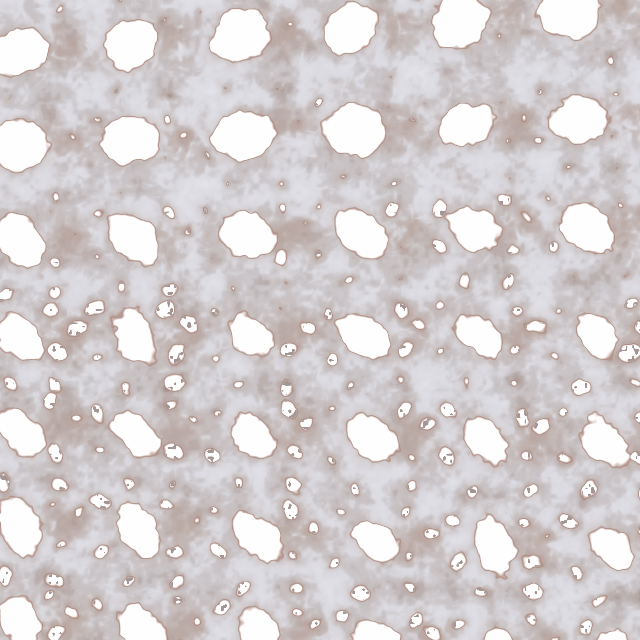
This texture is drawn by a Shadertoy shader. Its source:

```glsl
// Fluffy openwork knit: a skewed lattice of ragged eyelets with small gaps and fuzzy yarn.
const vec3 LIGHT = vec3(0.86, 0.86, 0.885);
const vec3 MID   = vec3(0.79, 0.77, 0.78);
const vec3 GREY  = vec3(0.73, 0.69, 0.69);
const vec3 TAN   = vec3(0.73, 0.65, 0.62);
const vec3 DARK  = vec3(0.55, 0.48, 0.47);
const vec3 RIM   = vec3(0.66, 0.51, 0.46);
const vec3 WHITE = vec3(1.0, 0.995, 0.995);

const vec2 FIRST = vec2(0.031, 0.081);   // top left eyelet, y pointing down
const vec2 PITCH = vec2(0.172, 0.1484);  // eyelet spacing
const float FAN = 0.0026;                // widening of columns per row
const vec2 TILT = vec2(-0.0124, 0.0039); // row slope, and its change per row
const vec2 EYE_TOP = vec2(0.044, 0.037); // eyelet radii in the top row
const vec2 EYE_LOW = vec2(0.041, 0.026); // eyelet radii further down
const float RIM_WIDTH = 0.0028;
const float FIBRE_SCALE = 46.0;

// Small gaps around each eyelet
const int GAPS = 7;
const vec2 GAP[GAPS] = vec2[](vec2(0.085, -0.016), vec2(0.052, -0.041),
    vec2(-0.058, 0.031), vec2(-0.018, 0.079), vec2(0.060, 0.077),
    vec2(0.059, 0.028), vec2(-0.060, -0.040));

float hash(vec2 p) {
    vec3 q = fract(p.xyx * vec3(0.1031, 0.1030, 0.0973));
    q += dot(q, q.yzx + 33.33);
    return fract((q.x + q.y) * q.z);
}

float noise(vec2 p) {
    vec2 i = floor(p), f = fract(p);
    f = f * f * (3.0 - 2.0 * f);
    return mix(mix(hash(i), hash(i + vec2(1, 0)), f.x),
               mix(hash(i + vec2(0, 1)), hash(i + 1.0), f.x), f.y);
}

float fbm(vec2 p) {
    float sum = 0.0, amp = 0.53;
    for (int i = 0; i < 4; i++, amp *= 0.5) {
        sum += amp * noise(p);
        p = mat2(1.6, 1.2, -1.2, 1.6) * p + 7.3;
    }
    return sum;
}

vec2 turn(vec2 p, float a) {
    return vec2(cos(a) * p.x + sin(a) * p.y, cos(a) * p.y - sin(a) * p.x);
}

// Centre of the eyelet in column id.x, row id.y
vec2 eyeletCentre(vec2 id) {
    return FIRST + id * PITCH + id.x * vec2(FAN * id.y, TILT.x + TILT.y * id.y);
}

vec2 latticeCoord(vec2 p) {
    vec2 c = (p - FIRST) / PITCH;
    for (int i = 0; i < 5; i++)
        c = (p - FIRST - c.x * vec2(0.0, TILT.x + TILT.y * c.y)) / (PITCH + vec2(FAN * c.y, 0.0));
    return c;
}

float blob(vec2 p, vec2 r) { p /= r; return exp(-dot(p, p)); }

// Short bright strands, one per cell, mostly leaning the same way
float strands(vec2 p) {
    vec2 cell = floor(p);
    float sum = 0.0;
    for (int y = -1; y <= 1; y++)
    for (int x = -1; x <= 1; x++) {
        vec2 id = cell + vec2(x, y);
        vec2 q = p - id - vec2(hash(id), hash(id + 19.7));
        q = turn(q, -0.8 + 2.4 * (hash(id + 41.3) - 0.5));
        q.y += 0.35 * q.x * q.x;
        sum += blob(q, vec2(0.55, 0.13)) * (hash(id + 73.1) - 0.3);
    }
    return sum;
}

void mainImage(out vec4 fragColor, in vec2 fragCoord) {
    vec2 p = fragCoord / iResolution.xy;
    p.y = 1.0 - p.y;
    float aa = 1.0 / iResolution.y;
    float ragged = 0.010 * (noise(p * 42.0) - 0.5) + 0.006 * (noise(p * 115.0) - 0.5);
    vec2 base = floor(latticeCoord(p) + 0.5);
    float eye = 1.0, gap = 1.0, warm = 0.0, shade = 0.0;

    for (int y = -1; y <= 1; y++)
    for (int x = -1; x <= 1; x++) {
        vec2 id = base + vec2(x, y);
        vec2 q = p - eyeletCentre(id);
        float h = hash(id + 11.0);

        // Main eyelet: wide at the top, narrow and slanted lower down
        vec2 r = mix(EYE_TOP, EYE_LOW, smoothstep(0.0, 3.5, id.y)) * (0.92 + 0.2 * h);
        float angle = mix(-0.35, 0.95, smoothstep(0.0, 3.2, id.y)) + 0.7 * (hash(id + 5.0) - 0.5);
        eye = min(eye, (length(turn(q, angle) / r) - 1.0) * r.y + ragged);

        // Shadowed yarn beside and below the eyelet
        warm += blob(q - vec2(0.072, -0.003), vec2(0.042, 0.036));
        shade += blob(q - vec2(0.035, 0.077), vec2(0.042, 0.018));

        // Gaps, closing up toward the top rows
        for (int k = 0; k < GAPS; k++) {
            vec2 seed = id * 7.0 + float(k) * 3.7 + 60.0;
            vec2 jitter = 0.014 * (vec2(hash(seed), hash(seed + 31.0)) - 0.5);
            float size = mix(-0.009, 0.002, smoothstep(0.0, 3.0, id.y)) + 0.011 * hash(seed + 57.0);
            vec2 g = turn(q - GAP[k] - jitter, 3.1 * hash(seed + 83.0)) * vec2(0.85, 1.2);
            gap = min(gap, length(g) - size + 0.8 * ragged);
        }
    }

    // Yarn tone
    float near = min(eye, gap);
    float pit = exp(-max(gap, 0.0) / 0.008);
    float fuzz = strands(p * FIBRE_SCALE) + 0.6 * strands(p * FIBRE_SCALE * 1.9 + 13.0);
    float tone = 0.12 + 0.27 * warm + 0.22 * shade + 0.34 * pit
               + 1.1 * (fbm(p * 27.0) - 0.5) + 0.3 * (noise(p * 120.0) - 0.5) - 0.3 * fuzz;
    vec3 col = mix(LIGHT, MID, smoothstep(0.0, 0.36, tone));
    col = mix(col, GREY, smoothstep(0.36, 0.62, tone));
    col = mix(col, DARK, smoothstep(0.62, 1.1, tone));
    col += 0.07 * clamp(-tone, 0.0, 1.0);
    float tan_ = 0.6 * warm * smoothstep(-0.1, 0.5, tone) + 0.55 * exp(-max(near, 0.0) / 0.007);
    col = mix(col, TAN, clamp(tan_, 0.0, 0.85));

    // Brown rims, open holes, and grit left in the small gaps
    col = mix(col, RIM, 0.8 * (1.0 - smoothstep(0.3 * RIM_WIDTH, RIM_WIDTH, near)));
    col = mix(col, WHITE, 1.0 - smoothstep(-aa, aa, near));
    float grit = smoothstep(0.7, 0.78, noise(p * 190.0)) * (1.0 - smoothstep(-aa, aa, gap));
    col = mix(col, DARK, 0.8 * grit * smoothstep(-aa, aa, eye));
    fragColor = vec4(col, 1.0);
}
```
